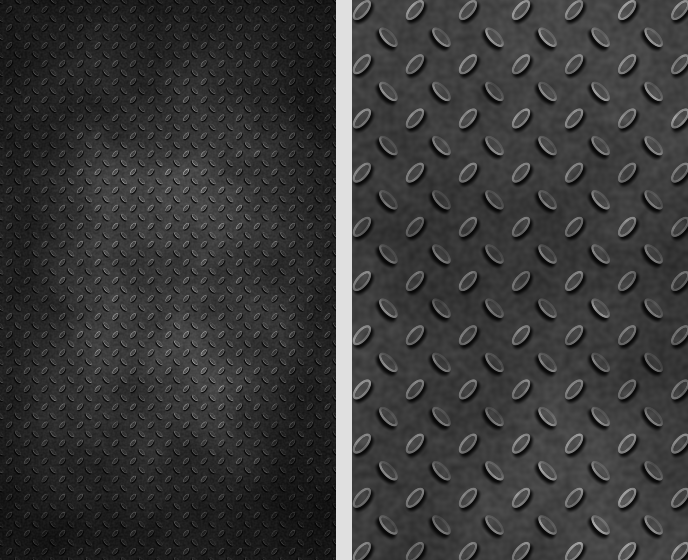
Left: the whole. Right: its middle third, enlarged.
Write a WebGL 2 fragment shader that draws this texture.

```glsl
#version 300 es
precision highp float;
// Dark steel tread plate: a grid of raised oval lugs leaning right, with lugs
// leaning left between them. The steel is lit softly at the centre and is
// clouded by wrapping gradient noise, so the whole sheet tiles.

uniform vec2 u_resolution;
out vec4 outColor;

const float TAU = 6.2831853;
const vec2 CELLS = vec2(19.0, 31.0);      // lug repeats across and down
const vec2 CELL_SHAPE = vec2(0.99, 1.01); // cells are a little taller than wide
const float STEEL_DARK = 0.072;
const float STEEL_LIGHT = 0.245;

float hash(vec2 cell, float seed) {
    uvec2 q = uvec2(ivec2(cell)) * uvec2(1597u, 3812u) + uint(seed) * 977u;
    uint n = (q.x ^ (q.y * 2741u)) * 747796u + 28913u;
    n = (n ^ (n >> 15)) * 277803u;
    n = (n ^ (n >> 13)) * 92821u;
    return float((n ^ (n >> 16)) & 65535u) / 65535.0;
}

float cornerSlope(vec2 cell, vec2 offset, vec2 period, float seed) {
    float angle = TAU * hash(mod(cell, period), seed);
    return dot(vec2(cos(angle), sin(angle)), offset);
}

// Gradient noise over the unit square that wraps after "period" lattice cells
float wrapNoise(vec2 uv, vec2 period, float seed) {
    vec2 p = uv * period;
    vec2 i = floor(p), f = p - i;
    vec2 w = f * f * f * (f * (f * 6.0 - 15.0) + 10.0);
    vec2 e = vec2(1.0, 0.0);
    float low = mix(cornerSlope(i, f, period, seed),
                    cornerSlope(i + e.xy, f - e.xy, period, seed), w.x);
    float high = mix(cornerSlope(i + e.yx, f - e.yx, period, seed),
                     cornerSlope(i + e.xx, f - e.xx, period, seed), w.x);
    return mix(low, high, w.y);
}

float clouds(vec2 uv, vec2 period, float seed) {
    float sum = 0.0, gain = 1.0;
    for (int octave = 0; octave < 5; octave++) {
        sum += gain * wrapNoise(uv, period, seed + float(octave));
        period *= 2.0;
        gain *= 0.55;
    }
    return sum;
}

// Periodic bump: 0 at both ends, broad and flat around the middle
float broadBump(float t) {
    float edge = 0.5 + 0.5 * cos(TAU * t);
    return 1.0 - edge * edge;
}

float ellipseDistance(vec2 p, vec2 radii) {
    float k = length(p / radii);
    return k * (k - 1.0) / max(length(p / (radii * radii)), 0.001);
}

vec2 rotate(vec2 p, float angle) {
    float c = cos(angle), s = sin(angle);
    return vec2(c * p.x + s * p.y, c * p.y - s * p.x);
}

// Draws one lattice of lugs on the plate. "lit" points to the bright rim,
// "rimFloor" is the rim strength on the opposite side.
float addLugs(float plate, vec2 grid, float lean, vec2 radii, vec2 lit,
              vec2 shadowShift, float rimFloor, float seed, float px) {
    vec2 id = mod(floor(grid), CELLS);
    vec2 p = (fract(grid) - 0.5) * CELL_SHAPE;
    float wear = hash(id, seed);
    float d = ellipseDistance(rotate(p, lean), radii);

    // Soft contact shadow on one side, outside the lug
    float under = ellipseDistance(rotate(p - shadowShift, lean), radii);
    float body = smoothstep(0.5 * px, -0.5 * px, d);
    float shadow = smoothstep(0.06, -0.04, under) * (1.0 - body);
    float shade = plate * (1.0 - 0.85 * shadow);

    // Raised top and thin polished rim
    shade *= 1.0 + body * mix(0.08, 0.18, wear);
    float rim = smoothstep(0.024 + 0.5 * px, 0.024 - 0.5 * px, abs(d + 0.02));
    float facing = smoothstep(-0.08, 0.08, dot(p, lit));
    float strength = mix(rimFloor, 1.0, facing) * mix(0.88, 1.1, wear);
    return shade + rim * strength * (0.05 + 0.8 * plate);
}

void main() {
    vec2 uv = gl_FragCoord.xy / u_resolution;
    float px = max(CELLS.x / u_resolution.x, CELLS.y / u_resolution.y);

    // Light pooled at the centre, fading to dark borders
    float glow = mix(0.32, 1.0, broadBump(uv.x))
               * mix(0.22, 1.0, broadBump(uv.y - 0.02));
    float plate = mix(STEEL_DARK, STEEL_LIGHT, glow);

    // Stains, scuffs and fine grain
    plate *= 1.0 + 0.36 * clouds(uv, vec2(4.0, 7.0), 3.0);
    plate *= 1.0 + 0.16 * wrapNoise(uv, vec2(70.0, 150.0), 11.0);
    plate += 0.045 * wrapNoise(uv, vec2(149.0, 251.0), 17.0);

    // Right-leaning lugs at cell centres, left-leaning ones at cell corners
    vec2 grid = uv * CELLS + vec2(-0.02, 0.02);
    float shade = addLugs(plate, grid, 0.86, vec2(0.225, 0.110),
                          vec2(-0.6, 0.8), vec2(0.035, -0.05), 0.68, 23.0, px);
    shade = addLugs(shade, grid + 0.5, -0.82, vec2(0.225, 0.105),
                    vec2(-0.7, -0.7), vec2(-0.045, -0.055), 0.25, 29.0, px);
    outColor = vec4(vec3(clamp(shade, 0.0, 1.0)), 1.0);
}
```
